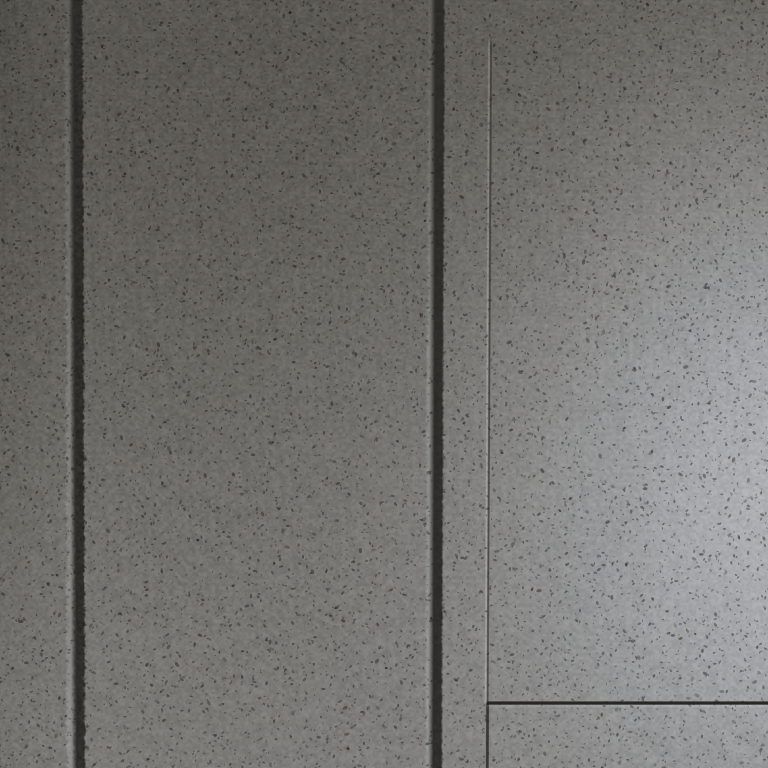
Give the GLSL for this texture, as a WebGL 1 fragment shader.

```glsl
precision highp float;
// Speckled grey wall panels with two deep vertical grooves and a thin T-shaped seam.
// A vertical falloff plus a soft sheen at the right light the surface; jittered
// cells of rotated ellipses form the flecks, and value noise adds fine grain.

uniform vec2 u_resolution;

float hash(vec2 p) {
  return fract(sin(dot(p, vec2(127.1, 311.7))) * 43758.5453);
}

float valueNoise(vec2 p) {
  vec2 i = floor(p);
  vec2 f = fract(p);
  f = f * f * (3.0 - 2.0 * f);
  float low = mix(hash(i), hash(i + vec2(1.0, 0.0)), f.x);
  float high = mix(hash(i + vec2(0.0, 1.0)), hash(i + vec2(1.0, 1.0)), f.x);
  return mix(low, high, f.y);
}

mat2 rotation(float angle) {
  float c = cos(angle);
  float s = sin(angle);
  return mat2(c, s, -s, c);
}

// Antialiased coverage of a strip: d is the signed distance to its centre line.
float strip(float d, float halfWidth, float soft) {
  return 1.0 - smoothstep(halfWidth - soft, halfWidth + soft, abs(d));
}

// One fleck per cell at most; x is its coverage, y a random tint value.
vec2 fleck(vec2 p, float cells, float chance, float seed, float pixel) {
  vec2 q = p * cells;
  vec2 id = floor(q) + seed;
  vec2 centre = 0.28 + 0.44 * vec2(hash(id), hash(id + 17.3));
  vec2 d = rotation(6.2832 * hash(id + 41.7)) * (fract(q) - centre);
  float radius = mix(0.11, 0.24, pow(hash(id + 63.1), 2.0));
  float soft = max(pixel * cells * 0.8, 0.06);
  float shape = length(d * vec2(1.0, 1.65));
  float cover = 1.0 - smoothstep(radius - soft, radius + soft, shape);
  float present = step(hash(id + 89.9), chance);
  return vec2(cover * present * mix(0.45, 1.0, hash(id + 5.9)), hash(id + 29.3));
}

float surfaceLight(vec2 p) {
  float base = mix(0.485, 0.342, smoothstep(-0.15, 1.05, p.y));
  vec2 d = (p - vec2(1.05, 0.43)) / vec2(0.40, 0.49);
  float sheen = 0.265 * exp(-dot(d, d));
  float leftShade = 0.025 * (1.0 - smoothstep(0.0, 0.09, p.x));
  return base + sheen - leftShade;
}

vec3 surfaceTint(float light) {
  return mix(vec3(1.025, 1.0, 0.94), vec3(0.992, 1.0, 1.015),
             smoothstep(0.31, 0.66, light));
}

// Dark channel with a pale bevel on its left side.
vec3 addGroove(vec3 color, vec2 p, float centre, float bevelOffset, float rough, float pixel) {
  float d = p.x - centre + rough * 0.0018;
  float soft = max(pixel, 0.0019);
  float bevel = strip(d + bevelOffset, 0.0042, 0.0026);
  float bevelFade = 1.0 - 0.65 * smoothstep(0.55, 1.0, p.y);
  color += vec3(0.065, 0.072, 0.073) * bevel * bevelFade;
  color *= 1.0 - 0.38 * strip(d + 0.0055, 0.0042, 0.003);
  vec3 channel = vec3(0.175, 0.168, 0.155) * (1.0 + 0.25 * rough);
  return mix(color, channel, 0.96 * strip(d, 0.0062, soft));
}

vec3 addSeams(vec3 color, vec2 p, float pixel) {
  float soft = max(pixel * 0.8, 0.001);
  float seamX = mix(0.6335, 0.6387, p.y);
  float jointY = 0.0846;
  float d = p.x - seamX;
  float below = 1.0 - smoothstep(jointY - soft, jointY + soft, p.y);
  float extent = 1.0 - smoothstep(0.942, 0.952, p.y);

  // Vertical seam: pale lip, then a narrow shadow that deepens below the joint.
  color += 0.10 * strip(d + 0.0016, 0.0013, soft) * extent * (1.0 - below);
  float shadow = strip(d - 0.0010, mix(0.0012, 0.0018, below), soft);
  color = mix(color, vec3(0.19, 0.18, 0.17), shadow * extent * mix(0.65, 0.9, below));

  // Horizontal joint with a light lower edge.
  float right = smoothstep(-soft, soft, d);
  color += 0.05 * right * strip(p.y - jointY + 0.0040, 0.0014, soft);
  return mix(color, vec3(0.14, 0.13, 0.12), 0.95 * right * strip(p.y - jointY, 0.0021, soft));
}

void main() {
  vec2 p = gl_FragCoord.xy / u_resolution;
  float pixel = 1.0 / min(u_resolution.x, u_resolution.y);
  float light = surfaceLight(p);
  vec3 color = light * surfaceTint(light);

  // Fine grain and faint broad mottling.
  float grain = valueNoise(p * 370.0) + valueNoise(p * 230.0 + 31.0) - 1.0;
  float mottle = valueNoise(p * 42.0) - 0.5;
  color += 0.048 * grain + 0.012 * mottle;

  // Overlapping fleck layers at varied angles and scales.
  for (int i = 0; i < 4; i++) {
    float layer = float(i);
    vec2 q = rotation(0.4 + layer * 0.73) * p + layer * 3.17;
    vec2 spot = fleck(q, 67.0 + layer * 13.0, 0.30, layer * 113.0, pixel);
    vec3 stain = mix(vec3(0.50, 0.55, 0.60), vec3(0.62, 0.54, 0.46), spot.y);
    color *= mix(vec3(1.0), stain, spot.x * 0.85);
  }

  color = addGroove(color, p, mix(0.1048, 0.1012, p.y), 0.0130, grain, pixel);
  color = addGroove(color, p, mix(0.5690, 0.5725, p.y), 0.0108, grain * 0.5, pixel);
  color = addSeams(color, p, pixel);
  gl_FragColor = vec4(clamp(color, 0.0, 1.0), 1.0);
}
```
